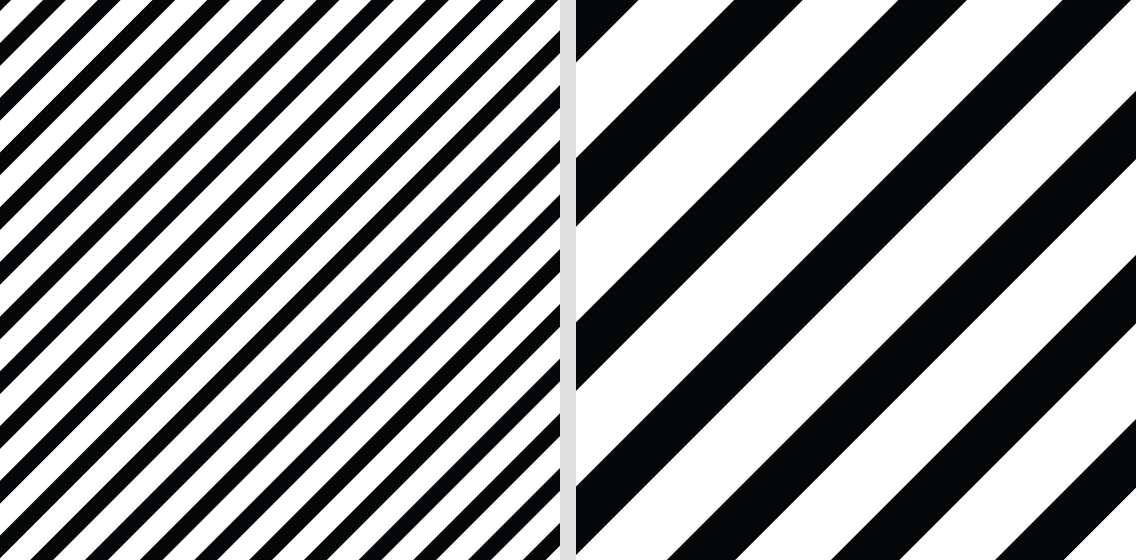
Left: the whole. Right: its middle third, enlarged.
This pattern is drawn by a WebGL 1 fragment shader. Its source:

```glsl
precision highp float;
// Straight black diagonal stripes rising to the right on a white ground.

uniform vec2 u_resolution;

const vec3 GROUND_COLOR = vec3(1.0, 1.0, 1.0);
const vec3 STRIPE_COLOR = vec3(0.02, 0.025, 0.03);

// Lengths along a canvas edge, in canvas heights.
const float STRIPE_PERIOD = 0.09772;
const float STRIPE_WIDTH = 0.0408;
const float FIRST_CENTER = 0.0972; // measured from the top left corner

// Signed distance to the nearest stripe edge, negative inside the stripe.
float stripeDistance(vec2 p) {
  float along = p.x + 1.0 - p.y;
  float offset = mod(along - FIRST_CENTER + 0.5 * STRIPE_PERIOD, STRIPE_PERIOD)
               - 0.5 * STRIPE_PERIOD;
  return (abs(offset) - 0.5 * STRIPE_WIDTH) * inversesqrt(2.0);
}

void main() {
  vec2 p = gl_FragCoord.xy / u_resolution.y;
  float pixel = 1.0 / u_resolution.y;

  // Coverage ramps over one pixel across each edge.
  float coverage = clamp(0.5 - stripeDistance(p) / pixel, 0.0, 1.0);
  gl_FragColor = vec4(mix(GROUND_COLOR, STRIPE_COLOR, coverage), 1.0);
}
```
